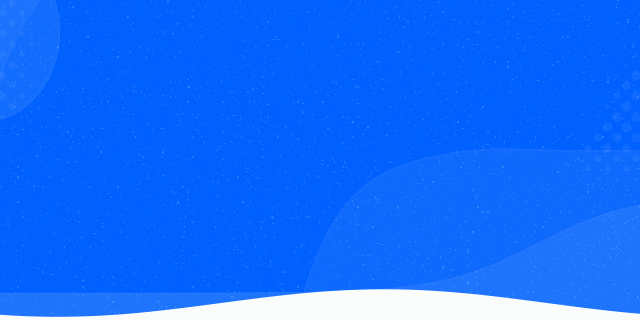
Give the GLSL for this background, as a Shadertoy shader.

```glsl
// Flat blue backdrop with translucent hills, a corner bubble and a white wave.
// Each shape is an implicit curve turned into a distance for soft edges and rims;
// staggered halftone dots and sparse grain are laid over it.

#define BASE_BLUE  vec3(0.002, 0.380, 0.998)
#define HILL_BLUE  vec3(0.055, 0.415, 0.992)
#define FRONT_BLUE vec3(0.120, 0.455, 0.990)
#define WAVE_WHITE vec3(0.990, 0.995, 0.995)
#define RIM_GLOW   0.06
#define RIM_WIDTH  0.0025
#define DOT_CELL   vec2(0.060, 0.065)
#define DOT_ALPHA  0.055
#define GRAIN_ROWS 256.0
#define SPECK_RATE 0.035

float hash(vec2 p) {
    vec3 q = fract(vec3(p.xyx) * 0.1031);
    q += dot(q, q.yzx + 33.33);
    return fract((q.x + q.y) * q.z);
}

// Implicit value to distance in canvas heights, positive inside
float toDistance(float f) {
    float slope = length(vec2(dFdx(f), dFdy(f))) * iResolution.y;
    return f / max(slope, 1e-4);
}

float coverage(float d) {
    return clamp(0.5 + d * iResolution.y, 0.0, 1.0);
}

// Tinted layer with a faint light rim just inside its edge
vec3 layer(vec3 under, vec3 tint, float d) {
    float rim = RIM_GLOW * exp(-abs(d) / RIM_WIDTH);
    return mix(under, mix(tint, vec3(1.0), rim), coverage(d));
}

float rearHill(float x) {
    float bump = (x - 1.52) / 0.17;
    return 0.531 * (1.0 - exp(-7.3 * (x - 0.924))) + 0.011 * exp(-bump * bump);
}

float frontHill(float x) {
    return 0.085 + 0.31 / (1.0 + exp(-6.5 * (x - 1.68)));
}

float waveHeight(float x) {
    return 0.053 - 0.043 * cos(3.0799 * (x - 0.18));
}

// Dot size shrinks away from the right edge and toward the lower side
float rightDotRadius(vec2 c) {
    float border = 1.79 + 0.57 * (max(c.y, 0.5) - 0.5);
    float fade = smoothstep(0.34, 0.60, c.y) * (1.0 - smoothstep(0.80, 0.88, c.y));
    return 0.0155 * smoothstep(-0.03, 0.06, c.x - border) * fade;
}

float leftDotRadius(vec2 c) {
    return 0.011 * (1.0 - smoothstep(0.02, 0.16, c.x)) * smoothstep(0.58, 0.68, c.y);
}

// Two interleaved grids make the staggered halftone
float halftone(vec2 p) {
    float dots = 0.0;
    for (int i = 0; i < 2; i++) {
        vec2 anchor = vec2(1.958, 0.797) + 0.5 * float(i) * DOT_CELL;
        vec2 center = anchor + DOT_CELL * floor((p - anchor) / DOT_CELL + 0.5);
        float radius = center.x > 1.0 ? rightDotRadius(center) : leftDotRadius(center);
        float shown = smoothstep(0.001, 0.005, radius);
        dots = max(dots, shown * coverage(radius - length(p - center)));
    }
    return dots;
}

void mainImage(out vec4 fragColor, in vec2 fragCoord) {
    vec2 p = fragCoord / iResolution.xy * vec2(2.0, 1.0);

    // Curves
    float rear = toDistance(rearHill(p.x) - p.y);
    float front = toDistance(frontHill(p.x) - p.y);
    float wave = toDistance(waveHeight(p.x) - p.y);
    float bubble = toDistance(1.0 - length((p - vec2(-0.05, 0.90)) / vec2(0.2375, 0.281)));
    float foldX = 0.125 * pow(max(p.y - 0.727, 0.0) / 0.273, 1.5);
    float fold = min(toDistance(foldX - p.x), bubble);

    // Blue layers
    vec3 color = layer(BASE_BLUE, HILL_BLUE, rear);
    color = layer(color, FRONT_BLUE, front);
    color = layer(color, mix(HILL_BLUE, FRONT_BLUE, 0.25), bubble);
    color = layer(color, mix(HILL_BLUE, FRONT_BLUE, 0.8), fold);
    color = mix(color, vec3(1.0), DOT_ALPHA * halftone(p));

    // Fine grain and sparse light specks
    vec2 cell = floor(p * GRAIN_ROWS);
    float speck = step(1.0 - SPECK_RATE, hash(cell)) * hash(cell + 71.0);
    color += 0.012 * (hash(cell + 19.0) - 0.5);
    color = mix(color, vec3(0.75, 0.87, 1.0), 0.22 * speck);

    // White wave in front
    vec3 paper = WAVE_WHITE - 0.015 * hash(cell + 7.0);
    color = mix(color, paper, coverage(wave));
    fragColor = vec4(clamp(color, 0.0, 1.0), 1.0);
}
```
